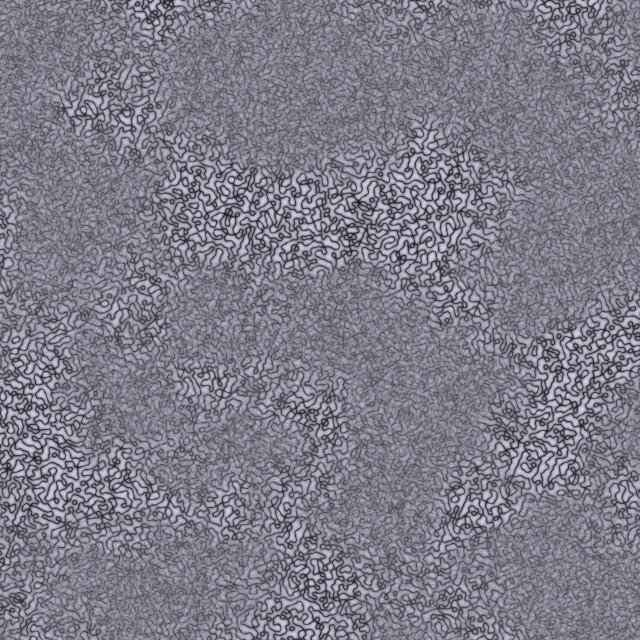
Give the GLSL for this texture, as a WebGL 1 fragment shader.

```glsl
precision highp float;

uniform vec2 u_resolution;

#define GRAIN_FREQ 94.0
#define FINE_RATIO 1.42
#define PATCH_FREQ 4.8
#define LINE_SOFTNESS 0.02
#define RIDGE_KNEE 0.12
#define RIDGE_MEAN 0.49
#define MID_TONE 0.462
#define CALM_CONTRAST 0.58
#define BOLD_CONTRAST 1.04
#define TINT vec3(1.0, 0.993, 1.1)

// Random unit gradient for a lattice corner
vec2 cornerGradient(vec2 cell) {
  vec3 h = fract(cell.xyx * vec3(0.1031, 0.1030, 0.0973));
  h += dot(h, h.yzx + 33.33);
  float angle = 6.28318 * fract((h.x + h.y) * h.z);
  return vec2(cos(angle), sin(angle));
}

float gradientNoise(vec2 p) {
  vec2 cell = floor(p);
  vec2 f = p - cell;
  vec2 w = f * f * f * (f * (f * 6.0 - 15.0) + 10.0);
  vec2 e = vec2(1.0, 0.0);
  float a = dot(cornerGradient(cell), f);
  float b = dot(cornerGradient(cell + e.xy), f - e.xy);
  float c = dot(cornerGradient(cell + e.yx), f - e.yx);
  float d = dot(cornerGradient(cell + e.xx), f - e.xx);
  return mix(mix(a, b, w.x), mix(c, d, w.x), w.y);
}

// Dark thin lines at the zero crossings, pale rounded ridges between
float wormRidges(vec2 p) {
  float n = gradientNoise(p);
  float height = sqrt(n * n + LINE_SOFTNESS * LINE_SOFTNESS);
  return height / (height + RIDGE_KNEE);
}

vec2 rotate(vec2 p, float angle) {
  float c = cos(angle), s = sin(angle);
  return vec2(c * p.x - s * p.y, s * p.x + c * p.y);
}

float grainTone(vec2 uv) {
  // Broad patches, ragged at the rim, decide where the grain is bold
  float patchField = gradientNoise(uv * PATCH_FREQ + 17.3)
                   + 0.3 * gradientNoise(uv * PATCH_FREQ * 4.0 + 51.7);
  float bold = smoothstep(-0.22, 0.36, patchField);

  // Calm areas blend two crossing layers, bold ones keep only the coarse
  vec2 p = uv * GRAIN_FREQ;
  float coarse = wormRidges(rotate(p, 0.4) + 200.0);
  float fine = wormRidges(rotate(p * FINE_RATIO, 1.1) + 400.0);
  float ridge = mix(0.5 * (coarse + fine), coarse, bold);
  return MID_TONE + mix(CALM_CONTRAST, BOLD_CONTRAST, bold) * (ridge - RIDGE_MEAN);
}

void main() {
  // Four samples per pixel smooth the thin lines
  float tone = 0.0;
  for (int i = 0; i < 4; i++) {
    float k = float(i);
    vec2 offset = vec2(mod(k, 2.0), floor(k * 0.5)) * 0.5 - 0.25;
    tone += 0.25 * grainTone((gl_FragCoord.xy + offset) / u_resolution.y);
  }
  gl_FragColor = vec4(clamp(tone * TINT, 0.0, 1.0), 1.0);
}
```
